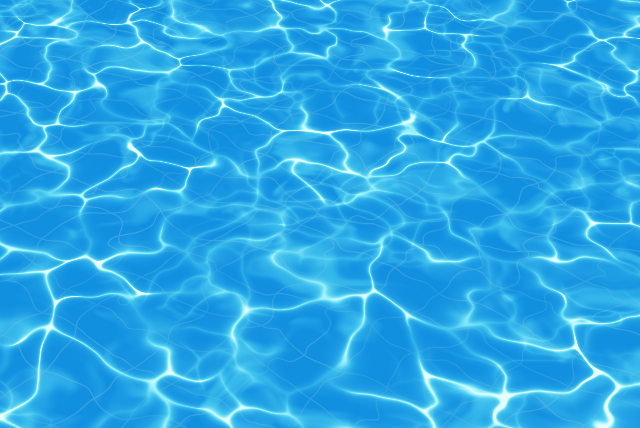
This texture is drawn by a Shadertoy shader. Its source:

```glsl
const vec3 DEEP = vec3(0.07, 0.565, 0.88);
const vec3 AQUA = vec3(0.24, 0.75, 0.93);
const vec3 PALE = vec3(0.53, 0.92, 0.98);
const vec3 GLINT = vec3(0.90, 1.0, 1.0);
const vec3 GROUT = vec3(0.50, 0.76, 0.86);

vec2 hash2(vec2 p) {
    vec3 q = fract(p.xyx * vec3(0.1031, 0.1030, 0.0973));
    q += dot(q, q.yzx + 33.33);
    return fract((q.xx + q.yz) * q.zy);
}

float noise(vec2 p) {
    vec2 i = floor(p), f = fract(p);
    f = f * f * f * (f * (f * 6.0 - 15.0) + 10.0);
    float low = mix(hash2(i).x, hash2(i + vec2(1, 0)).x, f.x);
    float high = mix(hash2(i + vec2(0, 1)).x, hash2(i + vec2(1, 1)).x, f.x);
    return mix(low, high, f.y);
}

float fbm(vec2 p) {
    float sum = 0.0, amp = 0.55;
    for (int i = 0; i < 3; i++) {
        sum += amp * noise(p);
        p = mat2(1.6, 1.2, -1.2, 1.6) * p + 7.3;
        amp *= 0.5;
    }
    return sum;
}

// Smooth displacement of the water surface
vec2 ripple(vec2 p, float freq) {
    return vec2(noise(p * freq + 3.7), noise(p * freq + 41.2)) - 0.5;
}

// Distance to the cell borders, with rounded corners
float networkDistance(vec2 p, float sharpness) {
    vec2 cell = floor(p), nearest = vec2(0.0), home = vec2(0.0);
    float best = 9.0;
    for (int y = -1; y <= 1; y++)
    for (int x = -1; x <= 1; x++) {
        vec2 c = cell + vec2(x, y);
        vec2 r = c + 0.08 + 0.84 * hash2(c) - p;
        if (dot(r, r) < best) { best = dot(r, r); nearest = r; home = c; }
    }
    float sum = 0.0001;
    for (int y = -2; y <= 2; y++)
    for (int x = -2; x <= 2; x++) {
        vec2 c = home + vec2(x, y);
        vec2 r = c + 0.08 + 0.84 * hash2(c) - p;
        vec2 gap = r - nearest;
        if (dot(gap, gap) > 0.0001)
            sum += exp(-sharpness * dot(0.5 * (nearest + r), normalize(gap)));
    }
    return max(-log(sum) / sharpness, -0.02);
}

// Thin bright core inside a soft halo, blurred where the focus is weak
float caustic(vec2 p, float focus) {
    float d = networkDistance(p, 24.0);
    float core = exp(-max(d, 0.0) / mix(0.05, 0.022, focus) - min(d, 0.0) * 12.0);
    float halo = exp(-max(d, 0.0) * 8.0);
    return mix(0.14, 0.72, focus) * core + mix(0.12, 0.24, focus) * halo;
}

// Contour lines of a warped coordinate, with constant width on the canvas
float contour(float g, float width) {
    float slope = length(vec2(dFdx(g), dFdy(g))) * iResolution.y;
    float d = abs(fract(g) - 0.5) / max(slope, 0.001);
    float soft = 0.8 / iResolution.y;
    return 1.0 - smoothstep(width - soft, width + soft, d);
}

vec3 waterColor(float light) {
    vec3 c = mix(DEEP, AQUA, clamp(light / 0.35, 0.0, 1.0));
    c = mix(c, PALE, clamp((light - 0.35) / 0.35, 0.0, 1.0));
    return mix(c, GLINT, clamp((light - 0.7) / 0.4, 0.0, 1.0));
}

void mainImage(out vec4 fragColor, in vec2 fragCoord) {
    vec2 uv = fragCoord / iResolution.y;
    float aspect = iResolution.x / iResolution.y;

    // Tilted water plane, receding towards the top
    float depth = 1.0 / (1.0 - 0.36 * uv.y);
    vec2 p = 4.6 * depth * vec2(uv.x - 0.5 * aspect, 1.4 * uv.y) + 20.0;
    p.y += 0.12 * (p.x - 20.0);
    float chop = mix(0.75, 1.2, uv.y);

    // Main network and a fainter, finer one
    vec2 bent = p + chop * (0.75 * ripple(p, 1.1) + 0.28 * ripple(p, 2.9));
    float focus = smoothstep(0.2, 0.75, noise(p * 1.3 + 9.0));
    float light = caustic(bent, focus);
    vec2 fine = p * 1.35 + 60.0 + chop * (1.1 * ripple(p + 15.0, 1.3) + 0.3 * ripple(p, 3.3));
    float veil = smoothstep(0.4, 0.8, noise(p * 0.9 + 31.0));
    light += 0.5 * veil * caustic(fine, 0.35);

    // Drifting patches of diffuse light and rare sparkles
    float patches = fbm(bent * vec2(1.3, 1.0) + 1.5 * ripple(p, 1.7));
    light += 0.30 * smoothstep(0.42, 0.85, patches) - 0.03;
    light += 0.5 * smoothstep(0.72, 0.92, noise(p * 2.3 + 77.0)) * smoothstep(0.4, 0.8, light);

    // Refracted tile joints on the pool floor
    vec2 tile = p + chop * (0.55 * ripple(p + 5.0, 1.4) + 0.22 * ripple(p, 3.1));
    float joints = max(contour(dot(tile, vec2(0.75, 1.35)), 0.0011),
                       contour(dot(tile, vec2(-1.25, 0.85)), 0.0011));
    joints *= 0.2 + 0.3 * noise(p * 1.6 + 50.0);

    vec3 color = waterColor(light);
    color = mix(color, GROUT, joints * (1.0 - smoothstep(0.3, 0.7, light)));
    fragColor = vec4(color, 1.0);
}
```
